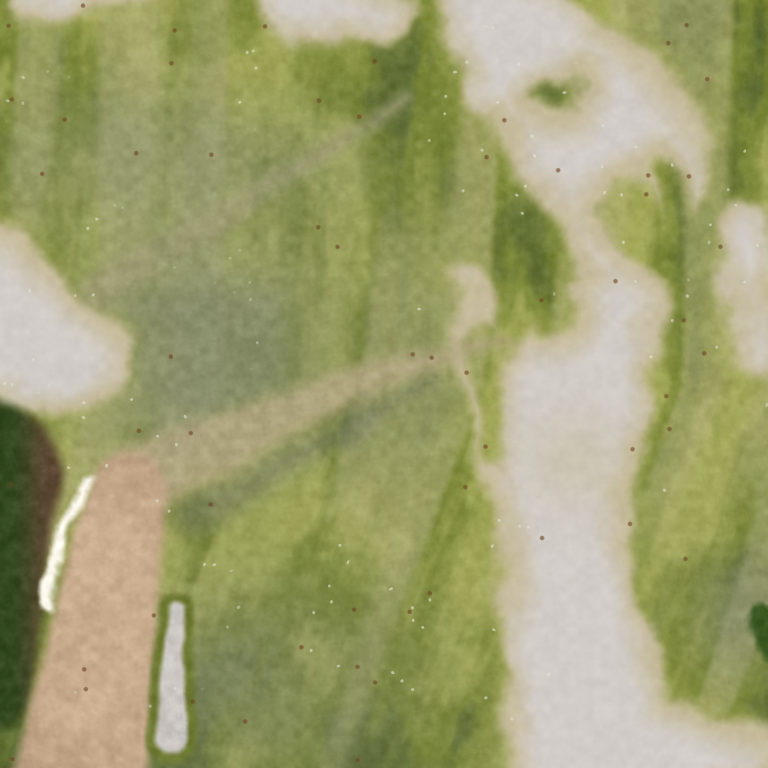
Give the GLSL for this texture, as a Shadertoy shader.

```glsl
const vec3 WHITE = vec3(0.82, 0.80, 0.78);
const vec3 CREAM = vec3(0.77, 0.73, 0.60);
const vec3 LIGHT_GREEN = vec3(0.63, 0.65, 0.34);
const vec3 MID_GREEN = vec3(0.47, 0.52, 0.21);
const vec3 DARK_GREEN = vec3(0.35, 0.41, 0.19);
const vec3 GREY_GREEN = vec3(0.53, 0.55, 0.43);
const vec3 STEM_PINK = vec3(0.77, 0.66, 0.54);
const vec3 VEIN_BEIGE = vec3(0.70, 0.65, 0.51);

float hash(vec2 p) {
    return fract(sin(dot(p, vec2(127.1, 311.7))) * 43758.5453);
}

float noise(vec2 p) {
    vec2 i = floor(p), f = fract(p);
    f = f * f * (3.0 - 2.0 * f);
    return mix(mix(hash(i), hash(i + vec2(1, 0)), f.x),
               mix(hash(i + vec2(0, 1)), hash(i + vec2(1, 1)), f.x), f.y);
}

float fbm(vec2 p) {
    float sum = 0.0, amp = 0.5;
    for (int i = 0; i < 5; i++) {
        sum += amp * noise(p);
        p = mat2(1.6, 1.2, -1.2, 1.6) * p + 7.3;
        amp *= 0.5;
    }
    return sum;
}

// Distance to a stroke whose radius runs from ra to rb
float stroke(vec2 p, vec2 a, vec2 b, float ra, float rb) {
    vec2 ab = b - a;
    float h = clamp(dot(p - a, ab) / dot(ab, ab), 0.0, 1.0);
    return length(p - a - ab * h) - mix(ra, rb, h);
}

float cover(float d, float soft) {
    return 1.0 - smoothstep(-soft, soft, d);
}

float glow(vec2 p, vec2 centre, vec2 size) {
    vec2 q = (p - centre) / size;
    return exp(-dot(q, q));
}

// Scattered round specks, one candidate per cell
float specks(vec2 p, float cells, float share, float radius) {
    vec2 id = floor(p * cells);
    vec2 centre = 0.3 + 0.4 * vec2(hash(id + 3.1), hash(id + 8.7));
    float d = length(fract(p * cells) - centre);
    return step(hash(id), share) * (1.0 - smoothstep(radius * 0.4, radius, d));
}

// Pale bare ground between the green masses
float bareGround(vec2 p) {
    float d = stroke(p, vec2(0.40, 1.01), vec2(0.50, 0.98), 0.06, 0.035);
    d = min(d, stroke(p, vec2(0.62, 1.02), vec2(0.70, 0.93), 0.06, 0.10));
    d = min(d, stroke(p, vec2(0.70, 0.93), vec2(0.80, 0.80), 0.09, 0.12));
    d = min(d, stroke(p, vec2(0.80, 0.80), vec2(0.825, 0.62), 0.10, 0.055));
    d = min(d, stroke(p, vec2(0.825, 0.62), vec2(0.76, 0.50), 0.055, 0.10));
    d = min(d, stroke(p, vec2(0.76, 0.50), vec2(0.73, 0.30), 0.10, 0.085));
    d = min(d, stroke(p, vec2(0.73, 0.30), vec2(0.77, 0.03), 0.08, 0.12));
    d = min(d, stroke(p, vec2(0.77, 0.02), vec2(0.98, 0.00), 0.11, 0.045));
    d = min(d, stroke(p, vec2(0.60, 0.64), vec2(0.67, 0.36), 0.022, 0.03));
    d = min(d, stroke(p, vec2(-0.03, 0.59), vec2(0.09, 0.53), 0.115, 0.075));
    d = min(d, stroke(p, vec2(0.05, 1.01), vec2(0.20, 1.02), 0.035, 0.02));
    return min(d, stroke(p, vec2(0.98, 0.71), vec2(0.99, 0.54), 0.04, 0.03));
}

// Green patches lying on the bare ground
float islands(vec2 p) {
    float d = stroke(p, vec2(0.81, 0.73), vec2(0.90, 0.66), 0.028, 0.045);
    d = min(d, stroke(p, vec2(0.87, 0.76), vec2(0.90, 0.67), 0.02, 0.035));
    d = min(d, stroke(p, vec2(0.91, 0.65), vec2(0.885, 0.50), 0.03, 0.025));
    d = min(d, stroke(p, vec2(0.64, 0.73), vec2(0.72, 0.60), 0.06, 0.035));
    d = min(d, stroke(p, vec2(0.64, 0.54), vec2(0.645, 0.41), 0.024, 0.012));
    return min(d, stroke(p, vec2(0.71, 0.88), vec2(0.73, 0.87), 0.014, 0.02));
}

vec3 leafColor(vec2 p, float edge) {
    // Streaks fan out to the left in the lower half
    float across = p.x - 0.05 * p.y + 0.32 * max(0.5 - p.y, 0.0);
    float tone = 0.58 * fbm(vec2(across * 15.0, p.y * 2.6)) + 0.42 * fbm(p * 9.0 + 4.0);
    vec3 col = mix(DARK_GREEN, MID_GREEN, smoothstep(0.32, 0.45, tone));
    col = mix(col, LIGHT_GREEN, smoothstep(0.46, 0.60, tone));
    float ribs = smoothstep(0.55, 0.78, noise(vec2(across * 17.0 + 2.0, p.y * 2.0)));
    col = mix(col, vec3(0.69, 0.68, 0.48), 0.6 * ribs);
    float veil = glow(p, vec2(0.27, 0.55), vec2(0.20, 0.15));
    veil += 0.7 * glow(p, vec2(0.33, 0.10), vec2(0.22, 0.14));
    veil += 0.6 * glow(p, vec2(0.24, 0.79), vec2(0.24, 0.09));
    veil += 0.8 * glow(p, vec2(0.97, 0.20), vec2(0.07, 0.08));
    col = mix(col, GREY_GREEN, clamp(veil * (0.4 + fbm(p * 7.0)), 0.0, 0.85));
    return mix(col, LIGHT_GREEN, 0.5 * exp(-max(edge, 0.0) * 45.0));
}

void mainImage(out vec4 fragColor, in vec2 fragCoord) {
    vec2 uv = fragCoord / iResolution.xy;
    vec2 wobble = vec2(fbm(uv * 13.0), fbm(uv * 13.0 + 31.0)) - 0.48;
    vec2 p = uv + 0.055 * wobble;
    vec2 q = uv + 0.015 * wobble;

    // Leaf and bare ground
    float bare = max(bareGround(p), -islands(p));
    vec3 ground = mix(CREAM, WHITE, smoothstep(0.0, 0.055, -bare + 0.05 * wobble.y));
    ground = mix(ground, CREAM, 0.5 * glow(uv, vec2(0.75, 0.40), vec2(0.07, 0.06)));
    vec3 col = mix(leafColor(uv, bare), ground, cover(bare, 0.013));

    // Soft veins
    float vein = stroke(q, vec2(0.17, 0.37), vec2(0.46, 0.50), 0.045, 0.021);
    vein = min(vein, stroke(q, vec2(0.46, 0.50), vec2(0.66, 0.555), 0.021, 0.005));
    float shade = stroke(q, vec2(0.25, 0.33), vec2(0.56, 0.50), 0.025, 0.006);
    col = mix(col, GREY_GREEN * 0.88, 0.55 * cover(shade, 0.02));
    col = mix(col, VEIN_BEIGE, 0.85 * cover(vein, 0.016));
    float sideVein = stroke(q, vec2(0.13, 0.62), vec2(0.53, 0.87), 0.025, 0.008);
    col = mix(col, vec3(0.62, 0.61, 0.46), 0.7 * cover(sideVein, 0.014));

    // Dark corner, stem and slit
    float corner = stroke(q, vec2(-0.02, 0.38), vec2(-0.01, 0.10), 0.10, 0.05);
    vec3 cornerColor = mix(vec3(0.20, 0.28, 0.12), vec3(0.36, 0.28, 0.20), smoothstep(0.01, 0.07, uv.x));
    col = mix(col, cornerColor, cover(corner, 0.012));
    float stem = stroke(q, vec2(0.10, -0.03), vec2(0.165, 0.36), 0.09, 0.05);
    col = mix(col, STEM_PINK + 0.12 * wobble.x, cover(stem, 0.010));
    float slit = stroke(q, vec2(0.229, 0.21), vec2(0.222, 0.04), 0.009, 0.021);
    col = mix(col, MID_GREEN * 0.9, cover(slit - 0.012, 0.006));
    col = mix(col, WHITE * 0.97, cover(slit, 0.005));
    float hole = stroke(p, vec2(0.98, 0.18), vec2(1.0, 0.16), 0.018, 0.025);
    col = mix(col, vec3(0.22, 0.34, 0.12), cover(hole, 0.006));

    // Wet shine, grain and specks
    float shine = stroke(p, vec2(0.11, 0.385), vec2(0.065, 0.22), 0.006, 0.010);
    col = mix(col, vec3(1.0, 0.98, 0.94), cover(shine, 0.007));
    float grain = fbm(uv * 90.0) - 0.48;
    col += grain * mix(0.13, 0.06, cover(bare, 0.02));
    col = mix(col, vec3(0.42, 0.25, 0.13), 0.6 * specks(uv, 42.0, 0.03, 0.17));
    float glints = specks(uv + 0.02 * wobble, 85.0, 0.03, 0.24);
    col = mix(col, vec3(0.88, 0.90, 0.84), 0.6 * glints * smoothstep(0.45, 0.65, noise(uv * 9.0)));
    fragColor = vec4(clamp(col, 0.0, 1.0), 1.0);
}
```
